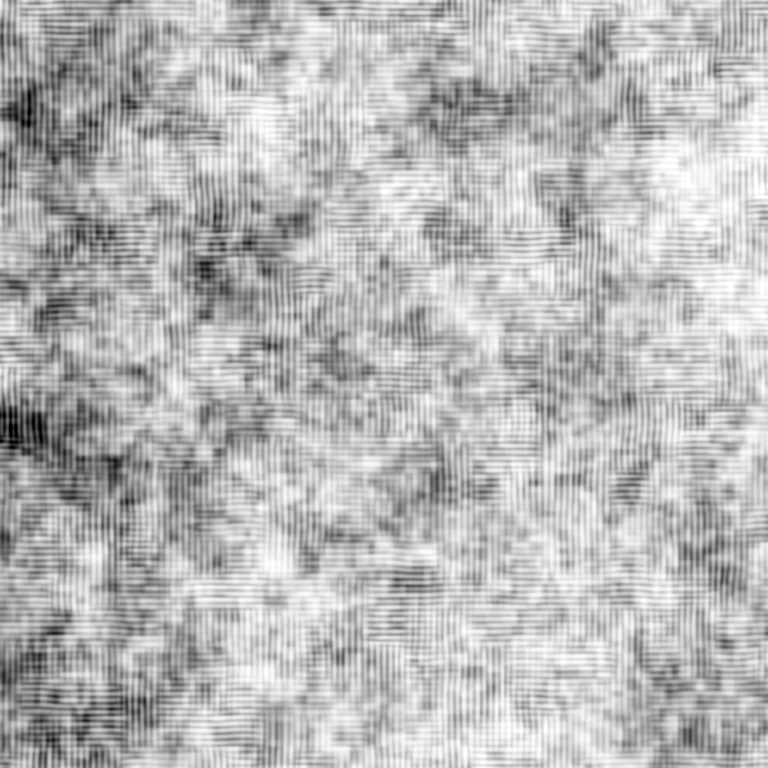
Reproduce this texture procedurally as a WebGL 2 fragment shader.

```glsl
#version 300 es
precision highp float;

uniform vec2 u_resolution;
out vec4 fragColor;

const float TAU = 6.2831853;

// Tone
const float MID_TONE = 0.73;
const float SHADOW_SKEW = 0.9;             // deepens darks, compresses lights
const vec2 TONE_SLOPE = vec2(0.14, -0.04); // lighter toward the lower right

// Cloudy mottling
const int OCTAVES = 5;
const float BASE_FREQUENCY = 3.0;
const float LACUNARITY = 2.03;
const float CLOUD_AMPLITUDE = 0.24;
const float CLOUD_GAIN = 0.98;

// Woven grain
const vec2 STREAK_CELLS = vec2(56.0, 124.0); // along and across a streak
const float STREAK_AMPLITUDE = 0.19;
const float THREADS = 124.0;
const float THREAD_AMPLITUDE = 0.085;
const float THREAD_WOBBLE = 2.4;
const float PATCH_CELLS = 22.0;

float hash(ivec2 cell, uint seed) {
    uint h = uint(cell.x) * 374761393u + uint(cell.y) * 668265263u + seed * 974711u;
    h = (h ^ (h >> 13)) * 1274126177u;
    h = (h ^ (h >> 15)) * 739982445u;
    h ^= h >> 16;
    return float(h & 65535u) / 65535.0;
}

// Value noise in the range 0 to 1
float noise(vec2 p, uint seed) {
    ivec2 cell = ivec2(floor(p));
    vec2 f = fract(p);
    vec2 w = f * f * f * (f * (f * 6.0 - 15.0) + 10.0);
    float low = mix(hash(cell, seed), hash(cell + ivec2(1, 0), seed), w.x);
    float high = mix(hash(cell + ivec2(0, 1), seed), hash(cell + ivec2(1, 1), seed), w.x);
    return mix(low, high, w.y);
}

// Octaves of nearly equal strength, centred on zero
float clouds(vec2 p) {
    float sum = 0.0;
    float frequency = BASE_FREQUENCY;
    float amplitude = CLOUD_AMPLITUDE;
    for (int i = 0; i < OCTAVES; i++) {
        vec2 offset = vec2(0.37, 0.71) * float(i);
        sum += amplitude * (noise(p * frequency + offset, uint(i) + 11u) - 0.5);
        frequency *= LACUNARITY;
        amplitude *= CLOUD_GAIN;
    }
    return sum;
}

// Short horizontal and vertical dashes
float streaks(vec2 p) {
    float horizontal = noise(p * STREAK_CELLS, 31u);
    float vertical = noise(p * STREAK_CELLS.yx, 32u);
    return STREAK_AMPLITUDE * (horizontal + vertical - 1.0);
}

// Crossed threads whose direction and phase drift from patch to patch
float threads(vec2 p) {
    vec2 patchPos = p * PATCH_CELLS;
    vec2 wobble = vec2(noise(patchPos, 41u), noise(patchPos, 42u)) * THREAD_WOBBLE;
    vec2 wave = sin(p * THREADS * TAU + wobble);
    float direction = smoothstep(0.2, 0.8, noise(patchPos, 43u));
    float strength = mix(0.5, 1.5, noise(patchPos * 0.6, 44u));
    // Fade out where a thread is too thin for the pixel grid
    float visible = smoothstep(2.0, 3.5, u_resolution.y / THREADS);
    return THREAD_AMPLITUDE * strength * visible * mix(wave.x, wave.y, direction);
}

void main() {
    vec2 p = gl_FragCoord.xy / u_resolution.y;
    vec2 centred = gl_FragCoord.xy / u_resolution - 0.5;

    float t = dot(centred, TONE_SLOPE) + clouds(p) + streaks(p) + threads(p);
    float tone = MID_TONE + t - SHADOW_SKEW * t * t;
    fragColor = vec4(vec3(clamp(tone, 0.0, 1.0)), 1.0);
}
```
